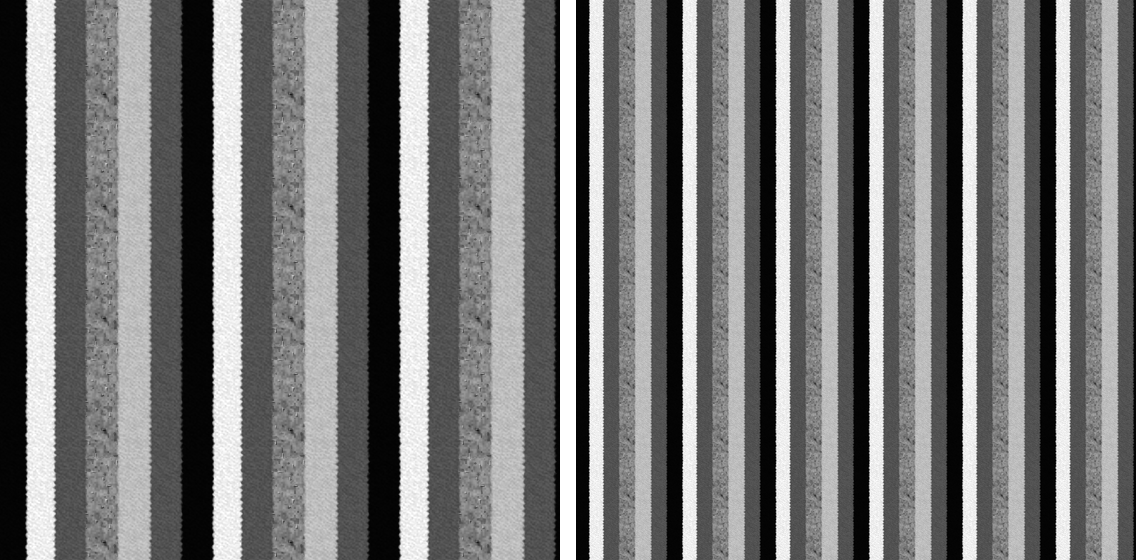
Left: one tile. Right: repeated 2 by 2.
Write a WebGL 2 fragment shader that draws this pattern.

```glsl
#version 300 es
precision highp float;
// Vertical woven stripes in greys, with one mottled stone stripe in each repeat.
uniform vec2 u_resolution;
out vec4 fragColor;

const float TAU = 6.2831853;
const vec2 REPEATS = vec2(3.0, 5.0);

// Each stripe: x = tone, y = weave strength, z = stone amount
const vec3 BLACK = vec3(0.015, 0.07, 0.0);
const vec3 WHITE = vec3(0.935, 0.65, 0.0);
const vec3 DARK  = vec3(0.32, 0.40, 0.0);
const vec3 STONE = vec3(0.52, 0.0, 1.0);
const vec3 LIGHT = vec3(0.74, 0.55, 0.0);

const int STRIPES = 6;
const float START[STRIPES] = float[](0.142, 0.294, 0.459, 0.631, 0.807, 0.973);
const vec3 STRIPE[STRIPES] = vec3[](WHITE, DARK, STONE, LIGHT, DARK, BLACK);

float hash(vec2 cell) {
    uvec2 n = uvec2(cell);
    uint h = n.x * 1597334677u ^ n.y * 3812015801u;
    h = (h ^ (h >> 15)) * 2246822519u;
    h = (h ^ (h >> 13)) * 3266489917u;
    return float((h ^ (h >> 16)) >> 8) / 16777216.0;
}

// Value noise with a whole number of cells per tile, so it wraps
float noise(vec2 tile, vec2 cells) {
    vec2 p = tile * cells;
    vec2 i = floor(p);
    vec2 f = fract(p);
    f = f * f * (3.0 - 2.0 * f);
    vec2 a = mod(i, cells);
    vec2 b = mod(i + 1.0, cells);
    return mix(mix(hash(a), hash(vec2(b.x, a.y)), f.x),
               mix(hash(vec2(a.x, b.y)), hash(b), f.x), f.y);
}

// Short slanted stitches over a fine thread grid
float weave(vec2 tile) {
    float bend = noise(tile, vec2(42.0, 26.0));
    float stitch = sin(TAU * (tile.x * 22.0 + tile.y * 26.0 + 0.7 * bend));
    float rib = sin(TAU * tile.x * 44.0) * sin(TAU * tile.y * 26.0);
    float fibre = noise(tile, vec2(110.0, 66.0)) - 0.5;
    return 0.022 * stitch + 0.018 * rib + 0.11 * fibre;
}

// Cloudy mineral grain with dark pits and small lit chips
float stone(vec2 tile) {
    float cloud = noise(tile, vec2(24.0, 10.0)) - 0.5;
    float mottle = noise(tile, vec2(46.0, 22.0)) - 0.5;
    float grain = noise(tile, vec2(100.0, 58.0)) - 0.5;
    float pits = smoothstep(0.70, 0.95, noise(tile + 0.37, vec2(60.0, 30.0)));
    vec2 chipCells = vec2(54.0, 32.0);
    float chip = smoothstep(0.86, 0.98, noise(tile, chipCells));
    float chipLit = smoothstep(0.86, 0.98, noise(tile + vec2(0.005, -0.010), chipCells));
    float bed = fract(tile.y + 0.08 + 0.03 * mottle) - 0.5;
    return 0.12 * cloud + 0.15 * mottle + 0.14 * grain
         - 0.17 * pits + 0.18 * (chipLit - chip) + 0.07 * bed;
}

// Fuzzy, slightly scalloped stripe border
float fray(vec2 tile) {
    float scallop = 0.0025 * sin(TAU * tile.y * 19.0);
    return scallop + 0.008 * (noise(tile, vec2(64.0, 48.0)) - 0.5);
}

void main() {
    vec2 position = gl_FragCoord.xy / u_resolution * REPEATS;
    vec2 tile = fract(position);
    float softness = max(0.008, REPEATS.x / u_resolution.x);
    float x = tile.x + fray(tile);

    // Lay the stripes from left to right
    vec3 cloth = BLACK;
    float seam = 0.0;
    for (int i = 0; i < STRIPES; i++) {
        float offset = x - START[i];
        cloth = mix(cloth, STRIPE[i], smoothstep(-softness, softness, offset));
        seam += exp(-pow(offset / 0.009, 2.0));
    }

    // Surface texture, then broken thread shadows along the borders
    float tone = cloth.x + cloth.y * weave(tile) * 1.5 + cloth.z * stone(tile);
    float stitches = 0.5 + 0.5 * sin(TAU * tile.y * 19.0);
    tone *= 1.0 - 0.12 * seam * stitches;
    fragColor = vec4(vec3(clamp(tone, 0.0, 1.0)), 1.0);
}
```
